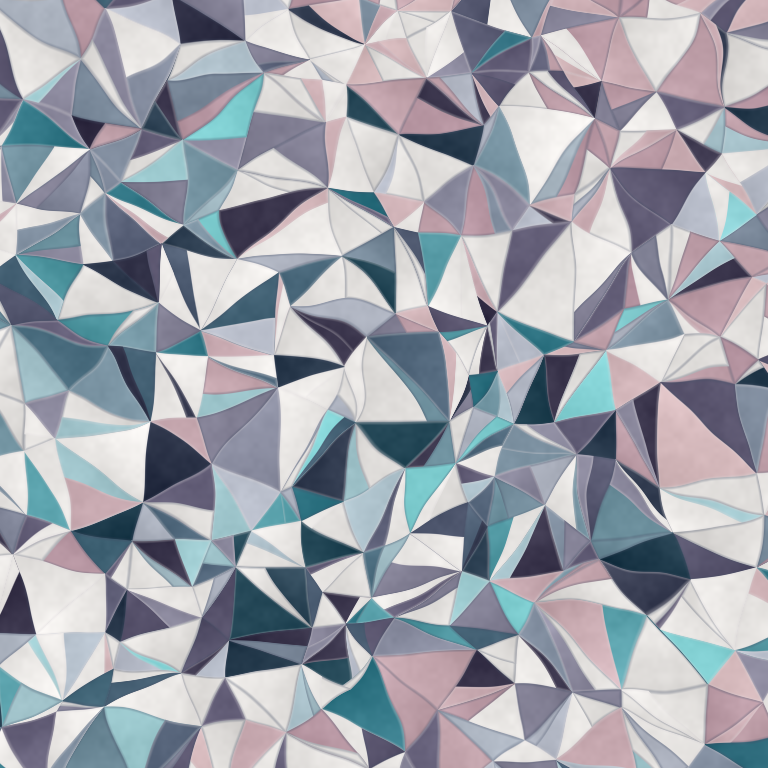
Reproduce this pattern procedurally as a Shadertoy shader.

```glsl
// Irregular mosaic of painted triangular facets in slate, white, pale blue and pink.

const float CELLS = 14.0; // mesh cells per canvas height

vec3 hash3(vec3 p) {
    p = fract(p * vec3(0.1031, 0.1030, 0.0973));
    p += dot(p, p.yxz + 33.33);
    return fract((p.xxy + p.yxx) * p.zyx);
}

float noise(vec2 p) {
    vec2 i = floor(p), f = fract(p);
    f = f * f * (3.0 - 2.0 * f);
    float low = mix(hash3(vec3(i, 9.0)).x, hash3(vec3(i + vec2(1, 0), 9.0)).x, f.x);
    float high = mix(hash3(vec3(i + vec2(0, 1), 9.0)).x, hash3(vec3(i + 1.0, 9.0)).x, f.x);
    return mix(low, high, f.y);
}

vec2 noise2(vec2 p) {
    return vec2(noise(p), noise(p + vec2(37.2, 71.7))) - 0.5;
}

vec2 meshVertex(vec2 cell) {
    return cell + 0.03 + 0.94 * hash3(vec3(cell, 3.0)).xy;
}

// Squared distance to one edge, and the side of it
vec2 edgeDistance(vec2 p, vec2 a, vec2 b, float winding) {
    vec2 e = b - a, v = p - a;
    vec2 q = v - e * clamp(dot(v, e) / max(dot(e, e), 1e-5), 0.0, 1.0);
    return vec2(dot(q, q), winding * (v.x * e.y - v.y * e.x));
}

float triangleDistance(vec2 p, vec2 a, vec2 b, vec2 c) {
    vec2 ab = b - a, ca = a - c;
    float winding = sign(ab.x * ca.y - ab.y * ca.x);
    vec2 d = min(min(edgeDistance(p, a, b, winding), edgeDistance(p, b, c, winding)),
                 edgeDistance(p, c, a, winding));
    return -sqrt(d.x) * sign(d.y);
}

// Palette choice, with pink gathered towards the right and the top
vec3 facetColor(vec2 centre, vec3 h) {
    vec2 q = centre / CELLS;
    float warm = smoothstep(0.4, 1.1, 0.7 * q.x + 0.5 * noise(q * 4.0 + 7.0)
                                      + 0.25 * smoothstep(0.75, 1.0, q.y));
    float pinkShare = 0.04 + 0.34 * warm;
    if (h.x < pinkShare)
        return mix(vec3(0.70, 0.57, 0.62), vec3(0.84, 0.73, 0.74), h.y);

    float pick = (h.x - pinkShare) / (1.0 - pinkShare);
    vec3 color = vec3(0.18, 0.22, 0.29);                  // navy
    if (pick < 0.35) color = vec3(0.90, 0.89, 0.88);      // white
    else if (pick < 0.54) color = vec3(0.66, 0.74, 0.77); // pale blue
    else if (pick < 0.73) color = vec3(0.49, 0.54, 0.60); // slate
    else if (pick < 0.89) color = vec3(0.33, 0.37, 0.45); // deep slate

    // Teal or mauve cast on the middle tones
    if (pick > 0.35) {
        vec3 mauve = vec3(0.04, -0.02, 0.0), teal = vec3(-0.06, 0.04, 0.03);
        color += mix(mauve, teal, smoothstep(0.3, 0.9, h.z - 0.25 * warm));
        if (h.z > 0.9 && pick < 0.89) color += vec3(-0.10, 0.03, 0.02);
    }
    return color + 0.07 * (h.y - 0.5);
}

// Paints one facet over the colour so far
void paintFacet(inout vec3 color, vec2 p, vec2 a, vec2 b, vec2 c, vec3 h, float pixel) {
    float d = triangleDistance(p, a, b, c);
    if (d > pixel) return;
    vec2 centre = (a + b + c) / 3.0;
    vec3 paint = facetColor(centre, h);
    vec2 shadeAxis = fract(h.yz * 17.0) - 0.5;
    paint += 0.16 * dot(p - centre, shadeAxis);
    // Faint light or dark seam along the rim
    float rim = smoothstep(-0.05, 0.0, d);
    vec3 seam = h.y > 0.5 ? vec3(0.86, 0.84, 0.85) : vec3(0.27, 0.31, 0.40);
    paint = mix(paint, seam, 0.3 * rim);
    color = mix(color, paint, 1.0 - smoothstep(-0.4 * pixel, pixel, d));
}

void mainImage(out vec4 fragColor, in vec2 fragCoord) {
    vec2 uv = fragCoord / iResolution.y;
    float pixel = CELLS / iResolution.y;

    // Uneven facet sizes and gently bowed edges
    vec2 p = CELLS * (uv + 0.07 * noise2(uv * 4.0) + 0.013 * noise2(uv * 17.0));
    vec2 base = floor(p);
    vec3 color = vec3(0.49, 0.54, 0.60);

    // Each mesh cell is split along its shorter diagonal
    for (int k = 0; k < 4; k++) {
        vec2 cell = base - vec2(k & 1, k >> 1);
        vec2 a = meshVertex(cell), b = meshVertex(cell + vec2(1, 0));
        vec2 c = meshVertex(cell + 1.0), d = meshVertex(cell + vec2(0, 1));
        bool flip = distance(a, c) > distance(b, d);
        for (int side = 0; side < 2; side++) {
            vec2 u = flip ? b : a, v = flip ? d : c;
            vec2 w = side == 0 ? (flip ? a : b) : (flip ? c : d);
            vec3 seed = vec3(cell, 20.0 + 7.0 * float(side));
            vec3 cut = hash3(seed + 3.0);
            paintFacet(color, p, u, v, w, hash3(seed), pixel);
            // Some facets are cut again into slivers and fans
            if (cut.x < 0.5) {
                if (cut.z < 0.5) { vec2 t = u; u = v; v = t; }
                paintFacet(color, p, u, v, mix(v, w, 0.2 + 0.45 * cut.y), hash3(seed + 51.0), pixel);
            }
        }
    }

    // Soft brush mottling
    color += 0.035 * (noise(uv * 60.0) - 0.5) + 0.02 * (noise(uv * 150.0) - 0.5);
    fragColor = vec4(clamp(color, 0.0, 1.0), 1.0);
}
```
